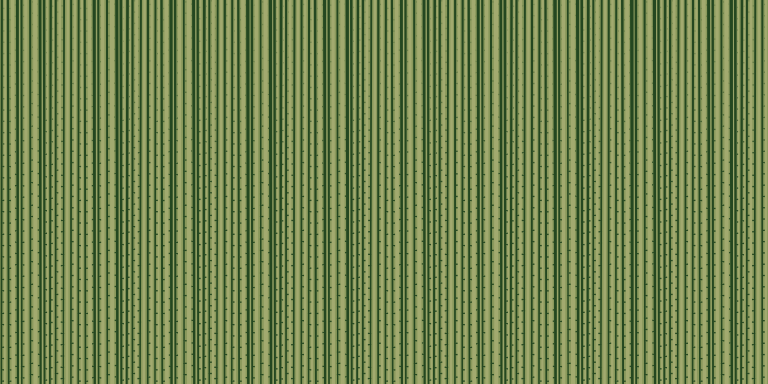
Give the GLSL for this pattern, as a Shadertoy shader.

```glsl
#define REPEATS 10.0
#define PHASE 0.525
#define STALKS 11
#define NODES 34.0
#define SLANT 0.012
#define LINE_WIDTH 0.027
#define NODE_LENGTH 0.046
#define NODE_HEIGHT 0.12
#define DARK vec3(0.14, 0.28, 0.125)
#define LEAF vec3(0.54, 0.60, 0.36)
#define LIGHT vec3(0.635, 0.665, 0.435)

// Uneven stalk positions within one repeat, closed by the next repeat
const float EDGES[STALKS + 1] = float[](
    0.0, 0.052, 0.13, 0.20, 0.304, 0.40, 0.496, 0.583, 0.705, 0.757, 0.87, 1.0);

float hash(vec2 p) {
    return fract(sin(dot(p, vec2(127.1, 311.7))) * 43758.5453);
}

// Antialiased band of a given full width around zero
float band(float d, float width, float blur) {
    return clamp((0.5 * width - abs(d)) / blur + 0.5, 0.0, 1.0);
}

void mainImage(out vec4 fragColor, in vec2 fragCoord) {
    vec2 uv = fragCoord / iResolution.xy;
    float x = uv.x * REPEATS - PHASE;
    vec2 blur = vec2(REPEATS, NODES) / iResolution.xy;
    float light = 0.0;
    float dark = 0.0;

    for (int i = 0; i < STALKS; i++) {
        float id = float(i);
        float gap = EDGES[i + 1] - EDGES[i];
        float lean = (hash(vec2(id, 2.0)) - 0.5) * 2.0 * SLANT;
        float center = EDGES[i] + lean * (uv.y - 0.5);

        // Nearest copy of this stalk among the repeats
        float cell = round(x - center);
        float d = x - center - cell;

        // Pale face, broader between distant lines
        float faceShift = d - 0.5 * gap;
        faceShift -= round(faceShift);
        light = max(light, band(faceShift, max(0.6 * gap - 0.025, 0.0), blur.x));

        // Dark line, heavier in close pairs and toward the top
        float weight = mix(0.8, 1.15, hash(vec2(id, 4.0)));
        weight *= gap < 0.06 ? 1.45 : 1.0;
        weight *= mix(0.9, 1.1, hash(vec2(id, cell + 9.0)));
        weight *= mix(0.85, 1.15, uv.y);
        dark = max(dark, band(d, LINE_WIDTH * weight, blur.x));

        // Thin nodes crossing the line, fading toward the top
        float phase = hash(vec2(id, 5.0));
        float row = fract(uv.y * NODES + phase) - 0.5;
        float side = hash(vec2(id, 6.0)) < 0.5 ? -1.0 : 1.0;
        float node = band(d - side * 0.25 * NODE_LENGTH, NODE_LENGTH, blur.x);
        node *= band(row, NODE_HEIGHT, blur.y);
        dark = max(dark, node * mix(0.95, 0.25, smoothstep(0.45, 0.95, uv.y)));
    }

    vec3 color = mix(LEAF, LIGHT, light);
    fragColor = vec4(mix(color, DARK, dark), 1.0);
}
```
